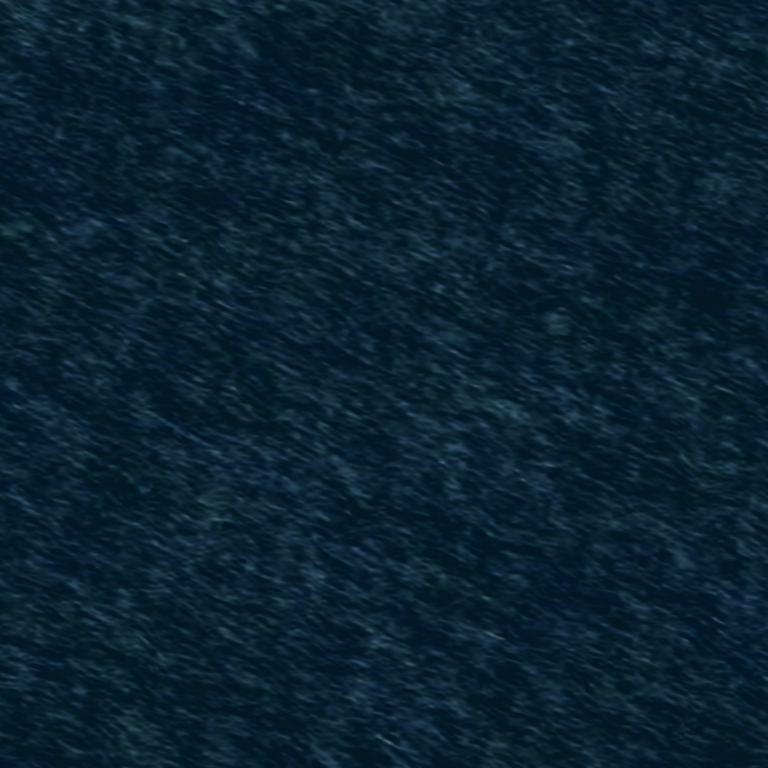
This texture is drawn by a Shadertoy shader. Its source:

```glsl
// Dark open sea seen from above: short wind ripples slanting down to the right.
// Stretched noise layers at several sizes give a tone, which a curve turns into
// deep blue water; sparse soft glints mark the brightest crests.

float hash(vec2 p) {
    return fract(sin(dot(p, vec2(127.1, 311.7))) * 43758.5453);
}

// Smooth value noise in -1..1
float noise(vec2 p) {
    vec2 cell = floor(p);
    vec2 f = fract(p);
    vec2 w = f * f * (3.0 - 2.0 * f);
    float low = mix(hash(cell), hash(cell + vec2(1.0, 0.0)), w.x);
    float high = mix(hash(cell + vec2(0.0, 1.0)), hash(cell + vec2(1.0, 1.0)), w.x);
    return 2.0 * mix(low, high, w.y) - 1.0;
}

// Coordinates along and across a direction that falls to the right
vec2 slant(vec2 p, float angle) {
    float c = cos(angle), s = sin(angle);
    return vec2(c * p.x - s * p.y, s * p.x + c * p.y);
}

// Noise whose grains have the given length and thickness
float ripples(vec2 p, float angle, vec2 grainSize, float seed) {
    return noise(slant(p, angle) / grainSize + seed);
}

// Scattered soft streaks, at most one per cell
float glints(vec2 p, float cellSize, float chance) {
    vec2 home = floor(p / cellSize);
    float light = 0.0;
    for (int y = -1; y <= 1; y++) {
        for (int x = -1; x <= 1; x++) {
            vec2 id = home + vec2(x, y);
            vec2 center = (id + vec2(hash(id + 3.1), hash(id + 7.7))) * cellSize;
            float angle = mix(0.25, 0.58, hash(id + 13.3));
            float halfLength = mix(0.004, 0.014, hash(id + 19.9));
            vec2 d = slant(p - center, angle) / vec2(halfLength, 0.0021);
            float strength = step(hash(id + 29.5), chance) * mix(0.4, 1.0, hash(id + 37.2));
            light += strength * exp(-dot(d, d));
        }
    }
    return light;
}

// Deep water to pale crest; tint moves between green and blue
vec3 waterColor(float tone, float tint) {
    float green = 0.127 + 0.036 * tone + 0.008 * tone * tone;
    float red = 0.008 + 0.85 * max(green - 0.10, 0.0);
    float blue = 0.052 + 1.08 * green;
    return vec3(red, green - 0.003 * tint, blue + 0.012 * tint);
}

void mainImage(out vec4 fragColor, in vec2 fragCoord) {
    vec2 p = fragCoord / iResolution.y;

    // Gentle bending keeps the ripples from lining up
    vec2 bend = vec2(noise(p * 23.0 + 5.0), noise(p * 23.0 + 41.0));
    vec2 q = p + 0.004 * bend;

    // Ripples from fine grain to broad swell
    float fine = 0.65 * ripples(q, 0.18, vec2(0.009, 0.004), 11.0)
               + 0.60 * ripples(q, 0.38, vec2(0.013, 0.0045), 53.0);
    float streaks = 0.75 * ripples(q, 0.46, vec2(0.026, 0.006), 97.0);
    float swell = 0.45 * ripples(q, 0.50, vec2(0.06, 0.02), 131.0);
    float patches = 0.30 * ripples(p, 0.40, vec2(0.20, 0.12), 171.0);
    float tone = 1.8 * (fine + streaks + swell + patches);

    // Broad and small shifts of hue
    float tint = 0.8 * ripples(p, 0.35, vec2(0.12, 0.06), 211.0)
               + 0.9 * ripples(q, 0.25, vec2(0.018, 0.010), 251.0);

    vec3 glintColor = vec3(0.20, 0.21, 0.21);
    float crest = glints(q, 0.06, 0.3) * smoothstep(-1.5, 1.5, tone);
    vec3 color = waterColor(max(tone, -2.3), tint) + glintColor * crest;

    fragColor = vec4(clamp(color, 0.0, 1.0), 1.0);
}
```
